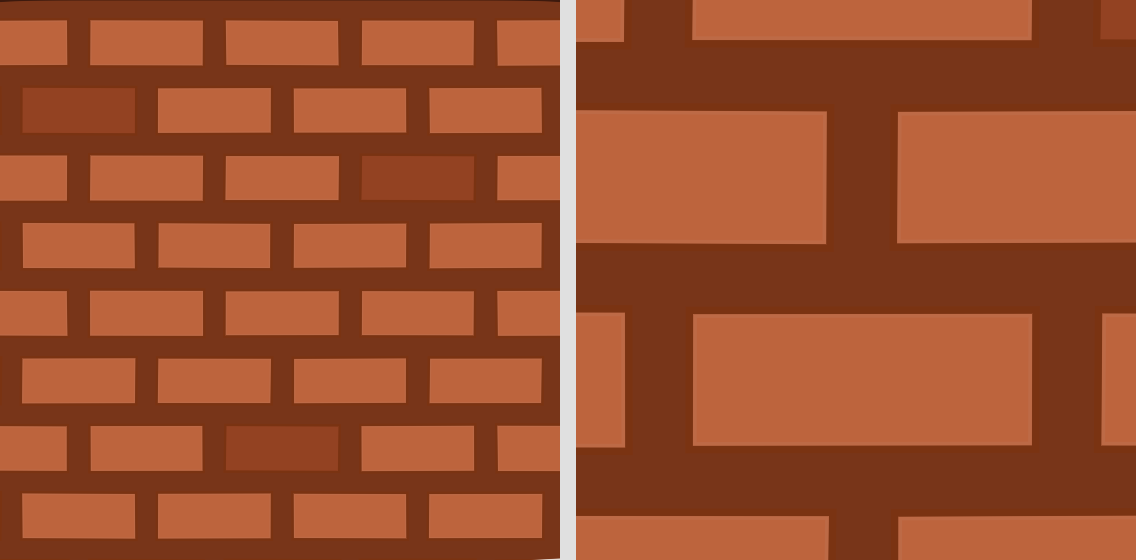
Left, the full canvas; right, a detail of the centre.
A three.js fragment shader for this texture:

```glsl
// Flat brick wall in running bond: eight rows of wide bricks with thick mortar.
// Each brick is a box distance with slightly skewed, hand-cut sides;
// three bricks are darker, and thin tinted rims soften every outline.

varying vec2 vUv;

const vec3 MORTAR = vec3(0.470, 0.208, 0.098);
const vec3 MORTAR_RIM = vec3(0.480, 0.200, 0.072);
const vec3 BRICK = vec3(0.742, 0.392, 0.241);
const vec3 BRICK_RIM = vec3(0.740, 0.415, 0.275);
const vec3 DARK_BRICK = vec3(0.578, 0.258, 0.132);
const vec3 SOOT = vec3(0.18, 0.07, 0.04);
const vec3 PALE = vec3(0.90, 0.86, 0.83);

const vec2 PITCH = vec2(0.2422, 0.1207);
const vec2 FIRST_CENTER = vec2(0.1406, 0.0785);
const vec2 HALF_SIZE = vec2(0.1003, 0.0398);

// Two repeatable values in -1..1 for a cell
vec2 hash2(vec2 cell) {
  vec3 p = fract(cell.xyx * vec3(0.1031, 0.1030, 0.0973) + 0.37);
  p += dot(p, p.yzx + 33.33);
  return fract((p.xx + p.yz) * p.zy) * 2.0 - 1.0;
}

// Coverage of the region where distance is negative
float fill(float distance, float pixel) {
  return 1.0 - smoothstep(-0.6 * pixel, 0.6 * pixel, distance);
}

// Column and row of the nearest brick; odd rows shift by half a brick
vec2 brickCell(vec2 uv) {
  float row = floor((uv.y - FIRST_CENTER.y) / PITCH.y + 0.5);
  float shift = 0.5 * mod(row, 2.0);
  float column = floor((uv.x - FIRST_CENTER.x) / PITCH.x - shift + 0.5);
  return vec2(column, row);
}

vec2 brickCenter(vec2 cell) {
  return FIRST_CENTER + PITCH * (cell + vec2(0.5 * mod(cell.y, 2.0), 0.0));
}

// Distance to a box whose sides lean and shift a little per cell
float brickDistance(vec2 p, vec2 cell) {
  vec2 lean = hash2(cell + 3.0) * vec2(0.016, 0.005);
  vec2 trim = hash2(cell + 17.0) * 0.0007;
  p += lean * p.yx;
  vec2 q = abs(p) - HALF_SIZE - trim;
  return max(q.x, q.y);
}

float sameCell(vec2 a, vec2 b) {
  vec2 apart = abs(a - b);
  return 1.0 - step(0.5, max(apart.x, apart.y));
}

void main() {
  float pixel = fwidth(vUv.x);
  vec2 cell = brickCell(vUv);
  float d = brickDistance(vUv - brickCenter(cell), cell);

  // Three darker bricks
  float dark = sameCell(cell, vec2(0.0, 6.0))
             + sameCell(cell, vec2(2.0, 5.0))
             + sameCell(cell, vec2(1.0, 1.0));

  // Mortar and brick faces with faint rims
  vec3 mortar = mix(MORTAR, MORTAR_RIM, fill(d - 0.0045, pixel));
  vec3 lightFace = mix(BRICK_RIM, BRICK, fill(d + 0.0022, pixel));
  vec3 face = mix(lightFace, DARK_BRICK, dark);
  vec3 color = mix(mortar, face, fill(d, pixel));

  // Worn outer border: sooty top edge and a pale lower right sliver
  float bow = 0.0008 + 0.003 * pow(abs(2.0 * vUv.x - 1.0), 12.0);
  color = mix(color, SOOT, 0.8 * fill(1.0 - vUv.y - bow, pixel));
  float sliver = vUv.y - 0.055 * (vUv.x - 0.95);
  color = mix(color, PALE, fill(sliver, pixel));

  gl_FragColor = vec4(color, 1.0);
}
```
